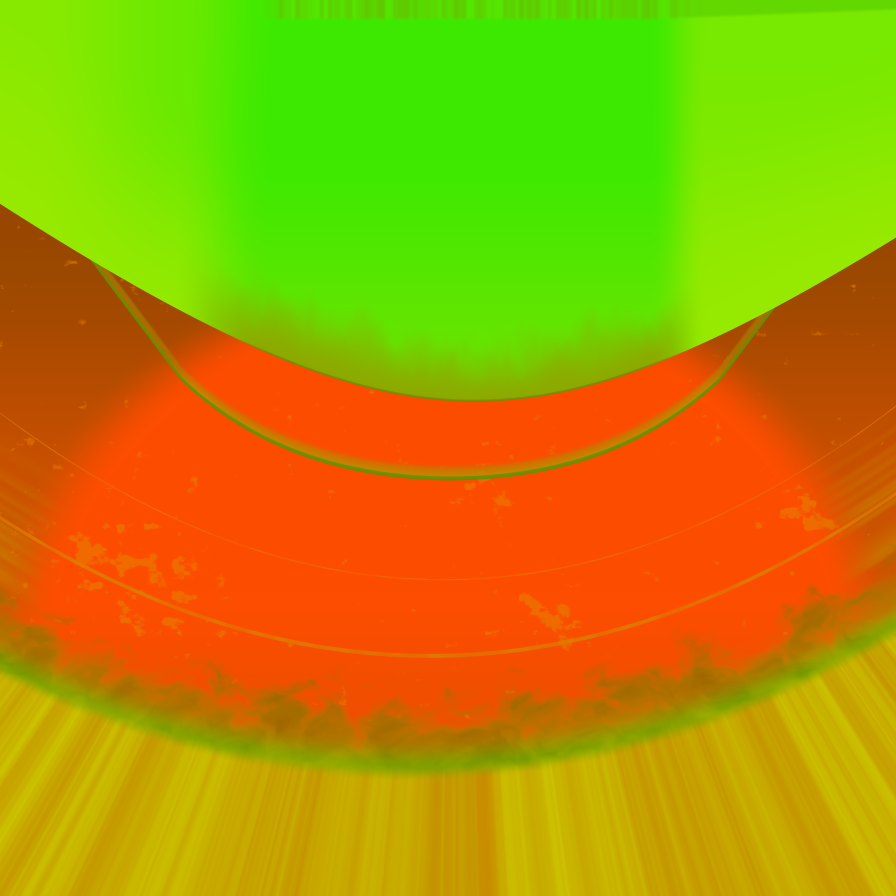
Reproduce this texture map procedurally as a Shadertoy shader.

```glsl
const vec3 RED = vec3(0.99, 0.30, 0.0);
const vec3 BROWN = vec3(0.60, 0.28, 0.0);
const vec3 RUST = vec3(0.79, 0.31, 0.0);
const vec3 OCHRE = vec3(0.78, 0.66, 0.0);
const vec3 AMBER = vec3(0.90, 0.50, 0.0);
const vec3 MOSS = vec3(0.46, 0.68, 0.0);
const vec3 OLIVE = vec3(0.66, 0.46, 0.0);
const vec3 GREEN = vec3(0.24, 0.915, 0.0);
const vec3 LIME = vec3(0.53, 0.915, 0.0);
const vec2 RAY_APEX = vec2(0.51, 0.90);
const vec2 DISC_CENTER = vec2(0.495, 0.25);
const vec2 DISC_RADII = vec2(0.475, 0.43);
const float LINE_WIDTH = 0.0022;
const float BAND_WIDTH = 0.017;
const float FRAY_HEIGHT = 0.085;

float hash(vec2 p) {
    return fract(sin(dot(p, vec2(127.1, 311.7))) * 43758.5453);
}

float noise(vec2 p) {
    vec2 i = floor(p), f = fract(p);
    f = f * f * (3.0 - 2.0 * f);
    return mix(mix(hash(i), hash(i + vec2(1, 0)), f.x),
               mix(hash(i + vec2(0, 1)), hash(i + vec2(1, 1)), f.x), f.y);
}

float fbm(vec2 p) {
    float sum = 0.0, amp = 0.5;
    for (int i = 0; i < 4; i++) {
        sum += amp * noise(p);
        p = p * 2.03 + 17.3;
        amp *= 0.5;
    }
    return sum / 0.9375;
}

float parabola(float x, float center, float base, float bend) {
    return base + bend * (x - center) * (x - center);
}

// Hyperbola: round in the middle, nearly straight at the sides
float upperEdge(float x) {
    float s = 0.7616 * (x - 0.53);
    return 0.292 + sqrt(0.068 + s * s);
}

// Bowl whose rims continue as straight lines
float innerRing(float x) {
    float dx = abs(x - 0.503);
    float c = min(dx, 0.3);
    float c2 = c * c;
    return 0.466 + 0.9 * c2 + 3.6 * c2 * c2 + 1.33 * (dx - c);
}

float line(float d, float width, float px) {
    return 1.0 - smoothstep(width - px, width + px, abs(d));
}

// Clusters of worn specks
float specks(vec2 p) {
    vec3 spots[5] = vec3[5](vec3(0.12, 0.39, 0.07), vec3(0.61, 0.31, 0.05),
        vec3(0.55, 0.45, 0.035), vec3(0.90, 0.42, 0.04), vec3(0.18, 0.34, 0.06));
    float density = 0.0;
    for (int i = 0; i < 5; i++) {
        vec2 q = (p - spots[i].xy) / spots[i].z;
        density = max(density, exp(-dot(q, q)));
    }
    float grain = fbm(p * vec2(65.0, 75.0));
    return smoothstep(0.0, 0.14, grain - 0.76 + 0.25 * density);
}

vec3 rays(vec2 p) {
    float a = (p.x - RAY_APEX.x) / (RAY_APEX.y - p.y);
    float streak = 0.5 * noise(vec2(a * 28.0, 2.0)) + 0.3 * noise(vec2(a * 90.0, 7.0))
                 + 0.2 * noise(vec2(a * 260.0, 4.0));
    vec3 col = OCHRE + vec3(0.04, 0.26, 0.0) * (streak - 0.5);
    float seam = smoothstep(0.025, 0.03, a) * (1.0 - smoothstep(0.03, 0.075, a));
    return mix(col, vec3(0.80, 0.52, 0.0), 0.6 * seam);
}

vec3 disc(vec2 p, float px) {
    // Red core fading into brown flanks
    vec2 q = vec2(p.x - DISC_CENTER.x, max(p.y - DISC_CENTER.y, 0.0)) / DISC_RADII;
    float outside = smoothstep(0.93, 1.09, length(q));
    vec3 flank = mix(RUST, BROWN, smoothstep(0.44, 0.74, p.y));
    vec3 col = mix(RED, flank, outside);
    col = mix(col, vec3(0.92, 0.31, 0.0), 0.7 * (1.0 - smoothstep(0.2, 0.34, p.y)));

    // Streaks along the outer rings
    float outer = p.y - parabola(p.x, 0.48, 0.268, 0.67);
    float faint = p.y - parabola(p.x, 0.495, 0.353, 0.76);
    float streak = noise(vec2(outer * 150.0, p.x * 3.0));
    float zone = smoothstep(-0.16, -0.04, outer) * (1.0 - smoothstep(0.0, 0.11, outer));
    col = mix(col, vec3(0.80, 0.48, 0.0), outside * zone * streak * 0.85);
    col = mix(col, AMBER, 0.6 * specks(p));

    // Two worn ring lines
    float wear = noise(p * vec2(70.0, 20.0));
    col = mix(col, AMBER, line(faint, 0.0007, px) * (0.25 + 0.5 * wear));
    col = mix(col, vec3(0.86, 0.50, 0.0), line(outer, LINE_WIDTH, px) * (0.5 + 0.4 * wear));

    // Inner band with a mossy lower edge
    float d = p.y - innerRing(p.x);
    float band = smoothstep(-px, px, d) * (1.0 - smoothstep(0.6, 1.0, d / BAND_WIDTH));
    vec3 bandColor = mix(vec3(0.72, 0.57, 0.0), vec3(0.84, 0.40, 0.0), smoothstep(0.0, BAND_WIDTH, d));
    bandColor = mix(bandColor, vec3(0.65, 0.46, 0.0), smoothstep(0.28, 0.32, abs(p.x - 0.503)));
    col = mix(col, bandColor, band * 0.85);
    return mix(col, vec3(0.36, 0.58, 0.0), 0.85 * line(d, LINE_WIDTH, px));
}

vec3 upperField(vec2 p, float d) {
    float left = smoothstep(0.20, 0.31, p.x + 0.04 * (0.95 - p.y));
    float right = 1.0 - smoothstep(0.725, 0.79, p.x);
    float core = left * right;
    float low = 1.0 - smoothstep(0.58, 0.85, p.y);
    vec3 side = LIME + vec3(0.06, 0.0, 0.0) * (1.0 - smoothstep(0.0, 0.25, d));
    side.r -= 0.12 * smoothstep(0.04, 0.22, p.x) * (1.0 - smoothstep(0.5, 0.6, p.x)) * smoothstep(0.6, 0.9, p.y);
    side.r -= 0.06 * smoothstep(0.6, 0.8, p.x) * smoothstep(0.7, 0.95, p.y);
    vec3 col = mix(side, GREEN + vec3(0.16, -0.02, 0.0) * low, core);

    // Fibrous lower fringe
    float fiber = fbm(p * vec2(32.0, 14.0));
    float fringe = 1.0 - smoothstep(0.0, 0.05 + 0.07 * fiber, d);
    col = mix(col, vec3(0.56, 0.65, 0.0), fringe * core * 0.95);

    // Streaked strip along the top
    float top = 0.976 + 0.04 * max(p.x - 0.73, 0.0);
    float strip = smoothstep(top, top + 0.006, p.y) * smoothstep(0.28, 0.33, p.x);
    vec3 shade = vec3(0.37, 0.83, 0.0) - vec3(-0.06, 0.16, 0.0) * (noise(vec2(p.x * 220.0, 3.0)) - 0.5) * right;
    return mix(col, shade, strip * 0.85);
}

void mainImage(out vec4 fragColor, in vec2 fragCoord) {
    vec2 p = fragCoord / iResolution.xy;
    float px = 0.7 / iResolution.y;
    vec3 col = disc(p, px);

    // Frayed olive rim blending into the rays
    float rim = p.y - parabola(p.x, 0.46, 0.139, 0.54);
    float mottle = fbm(p * vec2(30.0, 48.0) + 2.0 * fbm(p * 18.0));
    float height = rim / FRAY_HEIGHT + 1.1 * (mottle - 0.5);
    float fray = 1.0 - smoothstep(0.45, 1.1, height);
    vec3 rimColor = mix(MOSS, OLIVE, smoothstep(0.0, 0.04, rim));
    rimColor += vec3(0.22, 0.12, 0.0) * (mottle - 0.5);
    col = mix(col, rimColor, fray * 0.9);
    col = mix(rays(p), col, smoothstep(-0.012, 0.008, rim));

    // Green field above everything
    float d = p.y - upperEdge(p.x);
    col = mix(col, upperField(p, d), smoothstep(-px, px, d));
    float edge = line(d, 0.0012, px) * (1.0 - smoothstep(0.2, 0.26, abs(p.x - 0.51)));
    col = mix(col, vec3(0.36, 0.58, 0.0), 0.7 * edge);
    fragColor = vec4(clamp(col, 0.0, 1.0), 1.0);
}
```
